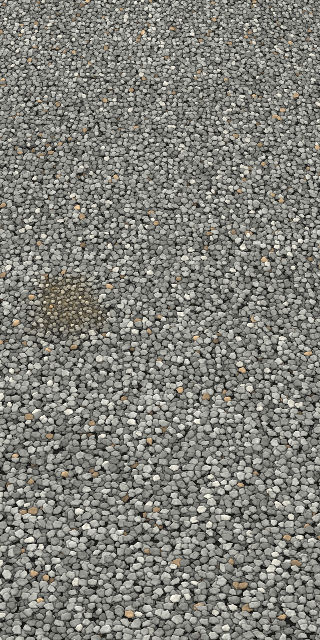
Reproduce this texture procedurally as a WebGL 1 fragment shader.

```glsl
precision highp float;
// Crushed grey gravel receding up the canvas, with a small worn patch of dirt.

uniform vec2 u_resolution;

const float NEAR_CELL = 0.031;      // stone spacing at the bottom, in canvas widths
const float CELL_SHRINK = 0.0085;   // spacing lost per canvas width going up
const float FORESHORTEN = 0.80;     // height of a cell relative to its width
const float STONE_MIN = 0.36;
const float STONE_MAX = 0.56;
const float JITTER = 0.72;
const float BEVEL = 0.20;
const float SHADOW_REACH = 0.20;
const float SHADOW_DEPTH = 0.58;
const float TONE_DARK = 0.47;
const float TONE_LIGHT = 0.82;
const float TAN_SHARE = 0.025;
const float PALE_SHARE = 0.04;
const vec2 LIGHT = vec2(-0.35, 0.94);
const vec2 PATCH_CENTRE = vec2(0.21, 1.04);
const vec2 PATCH_SIZE = vec2(0.15, 0.13);
const vec3 GREY_TINT = vec3(1.0, 1.003, 0.962);
const vec3 TAN_TINT = vec3(1.08, 0.92, 0.72);
const vec3 PALE_COLOR = vec3(0.86, 0.85, 0.80);
const vec3 GAP_COLOR = vec3(0.13, 0.13, 0.12);
const vec3 DIRT_COLOR = vec3(0.49, 0.47, 0.41);
const float TAU = 6.28318;
const int SIDES = 6;
const int LAYERS = 3;

vec3 hash3(vec2 p) {
  vec3 q = fract(p.xyx * vec3(0.1031, 0.1030, 0.0973));
  q += dot(q, q.yxz + 33.33);
  return fract((q.xxy + q.yzz) * q.zyx);
}

float cornerSlope(vec2 cell, vec2 offset) {
  return dot(hash3(cell).xy * 2.0 - 1.0, offset);
}

float gradientNoise(vec2 p) {
  vec2 i = floor(p), f = fract(p);
  vec2 u = f * f * f * (f * (f * 6.0 - 15.0) + 10.0);
  vec2 e = vec2(1.0, 0.0);
  float low = mix(cornerSlope(i, f), cornerSlope(i + e, f - e), u.x);
  float high = mix(cornerSlope(i + e.yx, f - e.yx), cornerSlope(i + e.xx, f - e.xx), u.x);
  return mix(low, high, u.y);
}

// Irregular convex polygon: signed distance, then the normal of the nearest side.
vec3 chippedStone(vec2 q, vec2 id, float radius) {
  vec3 nearest = vec3(-9.0, 0.0, 0.0);
  for (int k = 0; k < SIDES; k++) {
    vec3 h = hash3(id + float(k) * 17.3 + 5.1);
    float angle = (float(k) + 0.55 * (h.x - 0.5)) * TAU / float(SIDES);
    vec2 normal = vec2(cos(angle), sin(angle));
    float d = dot(q, normal) - radius * mix(0.78, 1.08, h.y);
    if (d > nearest.x) nearest = vec3(d, normal);
  }
  return nearest;
}

vec3 stoneColor(vec2 id) {
  vec3 h = hash3(id + 71.7);
  float tone = mix(TONE_DARK, TONE_LIGHT, mix(h.x, h.y, 0.3));
  vec3 color = tone * GREY_TINT;
  if (h.z < TAN_SHARE) color = tone * TAN_TINT;
  if (h.z > 1.0 - PALE_SHARE) color = PALE_COLOR;
  return color;
}

// Lays one stone and its contact shadow over the colour below.
vec3 layStone(vec3 below, vec2 offset, vec2 id, float size, float dim, float pixel) {
  vec3 h = hash3(id + 31.9);
  float turn = h.x * TAU;
  mat2 spin = mat2(cos(turn), -sin(turn), sin(turn), cos(turn));
  vec2 q = spin * offset;
  vec2 light = spin * LIGHT;
  float stretch = mix(0.85, 1.25, h.y);
  q *= vec2(1.0 / stretch, stretch);
  float radius = mix(STONE_MIN, STONE_MAX, h.z) * size;
  vec3 shape = chippedStone(q, id, radius);
  float facing = dot(shape.yz, light);

  float shadow = 1.0 - smoothstep(0.0, SHADOW_REACH, shape.x);
  below *= 1.0 - SHADOW_DEPTH * shadow * (0.75 - 0.25 * facing);

  float rim = smoothstep(-BEVEL, -BEVEL * 0.45, shape.x);
  float tilt = dot(q, hash3(id + 9.4).xy - 0.5) / radius;
  float shade = 1.02 + rim * (0.19 * facing - 0.05) + 0.22 * tilt;
  float cover = 1.0 - smoothstep(-0.5 * pixel, 0.5 * pixel, shape.x);
  return mix(below, stoneColor(id) * shade * dim, cover);
}

void main() {
  vec2 p = gl_FragCoord.xy / u_resolution.x;

  // Perspective: cells shrink steadily towards the top.
  float cellSize = NEAR_CELL - CELL_SHRINK * p.y;
  vec2 ground = vec2((p.x - 0.5) / cellSize,
    -log(cellSize / NEAR_CELL) / (CELL_SHRINK * FORESHORTEN));
  float pixel = 1.0 / (u_resolution.x * cellSize);

  // Worn patch: smaller stones with dirt between them.
  float ragged = 0.5 * gradientNoise(p * 14.0);
  float worn = 1.0 - smoothstep(0.3, 1.1, length((p - PATCH_CENTRE) / PATCH_SIZE) + ragged);
  float grit = gradientNoise(p * 75.0);
  vec3 color = mix(GAP_COLOR, DIRT_COLOR * (1.0 + 0.7 * grit), worn);
  float size = 1.0 - 0.38 * worn;

  // Layers from the bottom up; within each, nearer rows overlap farther ones.
  for (int layer = 0; layer < LAYERS; layer++) {
    float level = float(layer);
    vec2 g = ground + level * vec2(0.37, 0.61) + 200.0;
    vec2 cell = floor(g);
    float dim = mix(0.66, 1.0, level / float(LAYERS - 1));
    for (int row = 1; row >= -1; row--) {
      for (int column = -1; column <= 1; column++) {
        vec2 site = cell + vec2(float(column), float(row));
        vec2 id = site + level * 311.0;
        vec2 centre = site + 0.5 + JITTER * (hash3(id).xy - 0.5);
        color = layStone(color, g - centre, id, size, dim, pixel);
      }
    }
  }

  // Rough stone surface and broad uneven brightness.
  color *= 1.0 + 0.22 * gradientNoise(p * 110.0) + 0.10 * gradientNoise(p * vec2(3.0, 5.0));
  color = mix(color, color * vec3(1.05, 1.0, 0.91), worn);
  gl_FragColor = vec4(clamp(color, 0.0, 1.0), 1.0);
}
```
